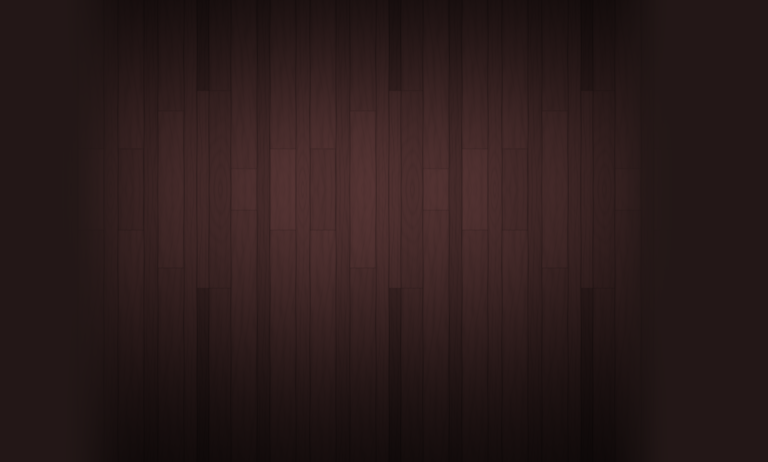
A Shadertoy shader for this texture:

```glsl
#define TILE_WIDTH 0.25
#define TILE_START 0.1536
#define MIRROR_Y 0.59
#define GLOW_X 0.475
#define GLOW_PEAK 0.277
#define GLOW_FLOOR 0.037
#define SEAM_WIDTH 0.0009
#define GRAIN_DEPTH 0.075
#define WOOD_TINT vec3(1.0, 0.61, 0.605)
#define SIDE_COLOR vec3(0.138, 0.092, 0.09)

const int PLANKS = 10;

// Plank edges across one tile
const float edges[11] = float[11](0.0, 0.135, 0.208, 0.344, 0.411, 0.474,
                                  0.589, 0.724, 0.792, 0.927, 1.0);
// Distance of each end joint from the mirror line; large means none
const float joints[10] = float[10](0.088, 2.0, 0.17, 2.0, 0.214,
                                   0.214, 0.045, 2.0, 0.088, 2.0);
// Tone of each plank inside and outside its joint
const float innerTone[10] = float[10](0.98, 0.95, 1.04, 0.99, 0.98,
                                      0.94, 1.04, 0.89, 1.07, 1.01);
const float outerTone[10] = float[10](1.03, 0.98, 0.99, 0.96, 0.79,
                                      0.93, 1.00, 0.95, 1.02, 0.96);

float hash(vec2 p) {
    return fract(sin(dot(p, vec2(127.1, 311.7))) * 4375.85);
}

float line(float d, float width, float pixel) {
    return 1.0 - smoothstep(width * 0.3, width + pixel, abs(d));
}

// Thin dark veins that fade out when they become too fine to resolve
float veins(float phase) {
    float crest = 0.5 + 0.5 * sin(phase);
    return (0.3 - crest * crest * crest) * (1.0 - smoothstep(1.4, 3.2, fwidth(phase)));
}

// Long broken fibres, with a few nested arches on some planks
float grain(float q, float v, float seed, float arched) {
    float bend = sin(v * 19.0 + seed * 40.0) + 0.5 * sin(v * 47.0 + seed * 71.0 + q * 2.0);
    float broken = 0.6 + 0.4 * sin(v * 61.0 + q * 5.0 + seed * 50.0);
    float fibres = veins(q * 7.0 + bend * 1.4 + seed * 20.0) * broken
                 + 0.7 * veins(q * 13.0 - bend * 1.7 + v * 17.0) * (1.3 - broken);
    float oval = length(vec2(q * 1.1, v / 0.075));
    float rings = veins(13.0 * oval + bend * 0.9 + sin(q * 4.0 + seed * 30.0) * 0.6);
    float flecks = sin(v * 290.0 + q * 13.0 + seed * 90.0) * sin(q * 19.0 + v * 83.0);
    return mix(fibres, rings, arched * exp(-v * 8.0)) + 0.12 * flecks;
}

float planks(vec2 uv, vec2 pixel) {
    float t = fract((uv.x - TILE_START) / TILE_WIDTH);
    float v = abs(uv.y - MIRROR_Y);

    int id = 0;
    for (int i = 1; i < PLANKS; i++) {
        if (t >= edges[i]) id = i;
    }
    float left = edges[id];
    float right = edges[id + 1];
    float q = (t - left) / (right - left) * 2.0 - 1.0;

    float joint = joints[id];
    float outside = smoothstep(-pixel.y, pixel.y, v - joint);
    float tone = mix(innerTone[id], outerTone[id], outside);
    float seed = hash(vec2(float(id), step(joint, v)));
    float arched = (id == 5 || id == 9) ? 0.9 : step(0.7, seed) * 0.35;
    tone += GRAIN_DEPTH * grain(q, v, seed, arched);

    // Faint gaps along the sides and at the ends
    float sideGap = min(t - left, right - t) * TILE_WIDTH;
    float wear = 0.75 + 0.25 * sin(v * 33.0 + float(id) * 2.4);
    tone *= 1.0 - 0.19 * wear * line(sideGap, SEAM_WIDTH, pixel.x);
    tone *= 1.0 - 0.08 * line(v - joint, SEAM_WIDTH, pixel.y);
    return tone;
}

// Soft oval light, with a longer fall towards the bottom
float glow(vec2 uv) {
    float dy = uv.y - MIRROR_Y;
    float reach = mix(0.44, 0.36, smoothstep(-0.1, 0.1, dy));
    vec2 d = vec2((uv.x - GLOW_X) / 0.47, dy / reach);
    return GLOW_FLOOR + GLOW_PEAK * exp(-dot(d, d));
}

void mainImage(out vec4 fragColor, in vec2 fragCoord) {
    vec2 uv = fragCoord / iResolution.xy;
    vec2 pixel = 1.0 / iResolution.xy;

    vec3 wood = WOOD_TINT * glow(uv) * planks(uv, pixel);

    // Plain bands on both sides
    float floorMask = smoothstep(0.075, 0.18, uv.x) * (1.0 - smoothstep(0.785, 0.88, uv.x));
    vec3 color = mix(SIDE_COLOR, wood, floorMask);

    fragColor = vec4(color, 1.0);
}
```
